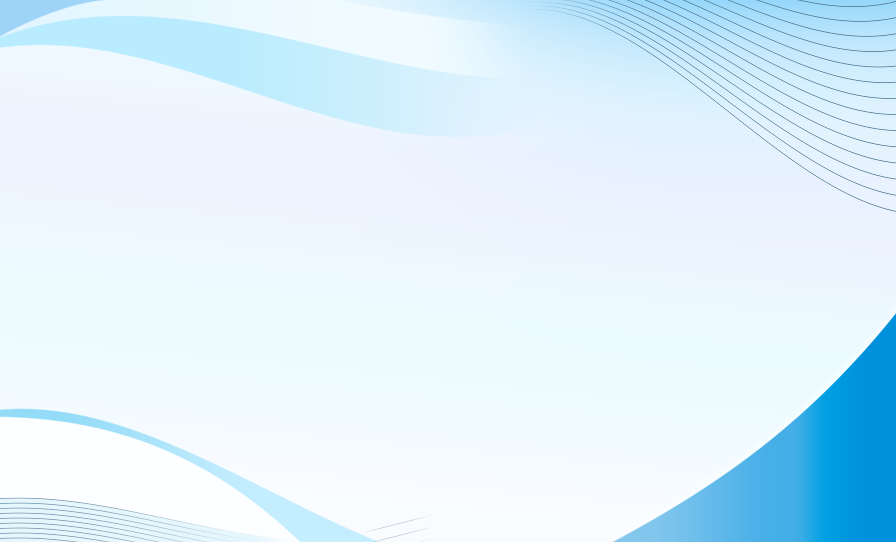
This background is drawn by a WebGL 1 fragment shader. Its source:

```glsl
precision highp float;
// Pale blue background with flowing ribbons, fans of fine lines and a deep blue corner.

uniform vec2 u_resolution;

#define LINE_WIDTH 0.0017
#define FAN_SPACING_LEFT 0.006
#define FAN_SPACING_RIGHT 0.0298
#define RIPPLE_SPACING 0.0092
#define SKY_FALLOFF 8.0
#define SKY_BLUE vec3(0.58, 0.84, 0.98)
#define RIBBON_BLUE vec3(0.72, 0.925, 0.995)
#define DEEP_BLUE vec3(0.0, 0.57, 0.865)
#define LINE_BLUE vec3(0.30, 0.45, 0.56)

// Cubic through four evenly spaced heights between x0 and x1.
float curve(float x, float x0, float x1, vec4 h) {
  float s = clamp(3.0 * (x - x0) / (x1 - x0), -0.15, 3.15);
  float a = s - 1.0, b = s - 2.0, c = s - 3.0;
  return dot(h, vec4(-a * b * c / 6.0, s * b * c / 2.0, -s * a * c / 2.0, s * a * b / 6.0));
}

// Smooth coverage of the side where the signed offset is positive.
float cover(float offset) {
  float soft = 0.9 / u_resolution.y;
  return smoothstep(-soft, soft, offset);
}

// Repeated thin lines on the positive side of an edge.
float lines(float offset, float spacing) {
  float row = offset / spacing;
  float away = abs(fract(row + 0.5) - 0.5) * spacing;
  float soft = 0.5 / u_resolution.y;
  float ink = 1.0 - smoothstep(LINE_WIDTH * 0.5 - soft, LINE_WIDTH * 0.5 + soft, away);
  return ink * step(-0.5, row);
}

// Soft lavender, cyan and white layers, with blue light along the top.
vec3 backdrop(float x, float depth) {
  float level = depth - 0.15 * (x - 0.5);
  vec3 color = mix(vec3(0.94, 0.98, 1.0), vec3(0.934, 0.956, 1.0), smoothstep(0.08, 0.32, level));
  color = mix(color, vec3(0.929, 0.984, 1.0), smoothstep(0.36, 0.6, level));
  color = mix(color, vec3(0.975, 0.985, 1.0), smoothstep(0.66, 0.95, level));
  float light = smoothstep(0.3, 0.8, x) * exp(-depth * SKY_FALLOFF);
  return mix(color, SKY_BLUE, light);
}

// Top left: a pale sheet under a blue corner, crossed by a fading ribbon.
vec3 topRibbon(vec3 color, float x, float depth) {
  float corner = 0.067 * pow(max(1.0 - x / 0.12, 0.0), 1.6);
  float rise = max(x - 0.375, 0.0);
  float shoulder = 0.32 * rise - 0.42 * rise * rise;
  float upper = curve(x, 0.0, 0.625, vec4(0.069, 0.037, 0.108, 0.144));
  float lower = curve(x, 0.0, 0.625, vec4(0.088, 0.131, 0.235, 0.216));
  float fade = 1.0 - smoothstep(0.40, 0.63, x);

  vec3 sheet = mix(vec3(0.89, 0.965, 1.0), vec3(0.945, 0.985, 1.0), smoothstep(0.0, 0.45, x));
  float sheetMask = cover(depth - shoulder) * cover(upper - depth);
  color = mix(color, sheet, sheetMask * (1.0 - smoothstep(0.45, 0.6, x)));
  color = mix(color, vec3(0.62, 0.83, 0.97), cover(corner - depth) * step(x, 0.12));

  vec3 ribbon = mix(RIBBON_BLUE, vec3(0.82, 0.94, 0.99), smoothstep(0.2, 0.5, x));
  return mix(color, ribbon, cover(depth - upper) * cover(lower - depth) * fade);
}

// Top right: lines that spread from a narrow bundle to the right side.
vec3 lineFan(vec3 color, float x, float depth) {
  float base = curve(x, 0.599, 1.0, vec4(0.017, 0.106, 0.274, 0.390));
  float spread = clamp((x - 0.599) / 0.401, 0.0, 1.0);
  float spacing = mix(FAN_SPACING_LEFT, FAN_SPACING_RIGHT, spread);
  float ink = lines(base - depth, spacing) * smoothstep(0.57, 0.74, x);
  return mix(color, LINE_BLUE, 0.8 * ink);
}

// Bottom left: a widening ribbon above a white hill with fine ripples.
vec3 bottomRibbon(vec3 color, float x, float depth) {
  float upper = curve(x, 0.0, 0.423, vec4(0.756, 0.789, 0.890, 1.0));
  float lower = curve(x, 0.0, 0.335, vec4(0.769, 0.791, 0.862, 1.0));
  vec3 ribbon = mix(vec3(0.58, 0.86, 0.97), vec3(0.77, 0.93, 0.995), smoothstep(0.05, 0.3, x));
  color = mix(color, ribbon, cover(depth - upper));
  color = mix(color, vec3(0.99, 0.996, 1.0), cover(depth - lower));

  float crest = curve(x, 0.0, 0.335, vec4(0.920, 0.933, 0.970, 0.996));
  float inside = cover(depth - crest) * (1.0 - smoothstep(0.28, 0.33, x));
  color = mix(color, vec3(0.86, 0.95, 0.99), 0.7 * inside);
  float ripple = lines(depth - crest, RIPPLE_SPACING);
  color = mix(color, LINE_BLUE, 0.6 * ripple * (1.0 - smoothstep(0.06, 0.32, x)));

  // Two faint strokes beside the ribbon tail.
  float stroke = 0.985 - 0.42 * (x - 0.40);
  float span = smoothstep(0.40, 0.43, x) * (1.0 - smoothstep(0.45, 0.49, x));
  return mix(color, LINE_BLUE, 0.3 * span * lines(depth - stroke, 0.022));
}

// Bottom right: a curved corner that deepens to the right.
vec3 deepCorner(vec3 color, float x, float depth) {
  float edge = curve(x, 0.684, 1.0, vec4(1.0, 0.897, 0.763, 0.578));
  vec3 fill = mix(vec3(0.52, 0.78, 0.93), vec3(0.26, 0.68, 0.905), smoothstep(0.70, 0.89, x));
  vec3 deep = mix(vec3(0.0, 0.63, 0.89), DEEP_BLUE, smoothstep(0.91, 0.97, x));
  fill = mix(fill, deep, smoothstep(0.885, 0.925, x));
  color = mix(color, vec3(0.99, 1.0, 1.0), 0.6 * smoothstep(-0.02, 0.0, depth - edge));
  return mix(color, fill, cover(depth - edge));
}

void main() {
  vec2 uv = gl_FragCoord.xy / u_resolution;
  float depth = 1.0 - uv.y;
  vec3 color = backdrop(uv.x, depth);
  color = topRibbon(color, uv.x, depth);
  color = lineFan(color, uv.x, depth);
  color = bottomRibbon(color, uv.x, depth);
  color = deepCorner(color, uv.x, depth);
  gl_FragColor = vec4(color, 1.0);
}
```
